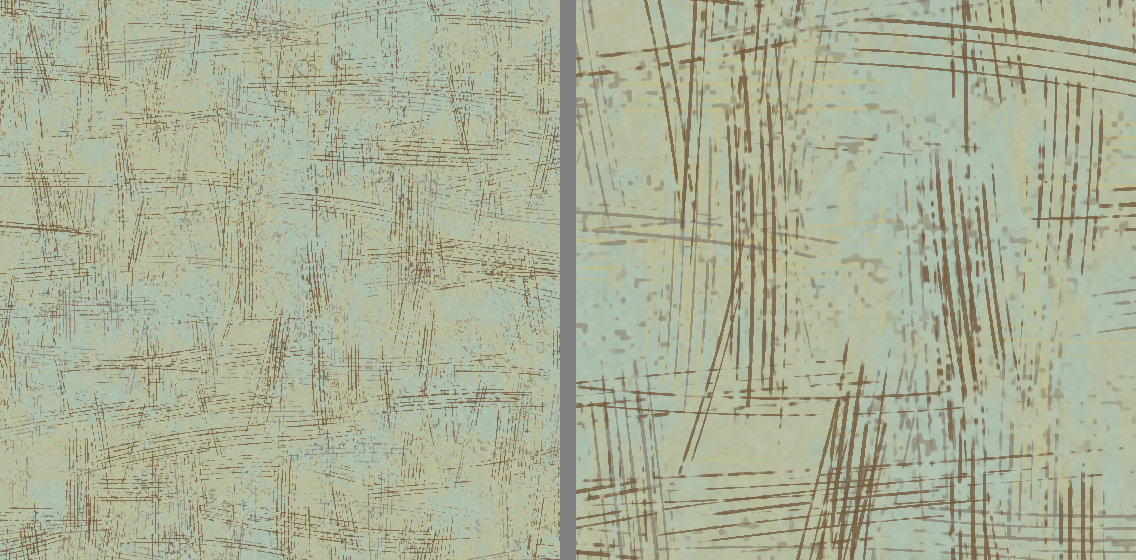
Left: the whole. Right: its middle third, enlarged.
This texture is drawn by a Shadertoy shader. Its source:

```glsl
// Sage plaster covered in crosshatched, dry-brushed brown scratches.

float hash(vec2 p) {
    vec3 q = fract(p.xyx * 0.1031);
    q += dot(q, q.yzx + 33.33);
    return fract((q.x + q.y) * q.z);
}

float noise(vec2 p) {
    vec2 cell = floor(p), f = fract(p);
    f = f * f * (3.0 - 2.0 * f);
    return mix(mix(hash(cell), hash(cell + vec2(1, 0)), f.x),
               mix(hash(cell + vec2(0, 1)), hash(cell + vec2(1, 1)), f.x), f.y);
}

// Pressure of one curved bundle of parallel bristle lines, along x.
float bundle(vec2 d, vec2 id, float maxLength, float maxTilt, float spacing, float pixel) {
    float tilt = (hash(id + 3.7) + hash(id + 8.1) - 1.0) * maxTilt;
    float c = cos(tilt), s = sin(tilt);
    d = vec2(c * d.x + s * d.y, c * d.y - s * d.x);
    d.y += (hash(id + 15.3) - 0.5) * 0.9 * d.x * d.x;

    float halfLength = maxLength * mix(0.45, 1.0, hash(id + 21.9));
    float halfWidth = mix(0.008, 0.034, hash(id + 27.4));
    if (abs(d.x) > halfLength || abs(d.y) > halfWidth) return 0.0;

    // Each bristle has its own offset, width, length and broken contact.
    float row = floor(d.y / spacing);
    vec2 bristle = id + vec2(row * 7.3, row * 3.1 + 40.0);
    float offset = mix(0.28, 0.72, hash(bristle));
    float distanceToLine = abs(d.y - (row + offset) * spacing);
    float width = mix(0.0005, 0.0014, hash(bristle + 5.2));
    float line = 1.0 - smoothstep(width - 0.7 * pixel, width + 0.7 * pixel, distanceToLine);

    float reach = halfLength * mix(0.55, 1.0, hash(bristle + 11.6));
    float along = 1.0 - smoothstep(0.55 * reach, reach, abs(d.x));
    float across = 1.0 - smoothstep(0.6 * halfWidth, halfWidth, abs(d.y));
    float contact = mix(0.55, 1.15, noise(vec2(d.x * 45.0, row * 5.7 + hash(id) * 90.0)));
    return line * along * across * contact * mix(0.55, 1.1, hash(id + 33.8));
}

// Bundles scattered one per cell; the strongest contact wins.
float scratches(vec2 p, vec2 cellSize, float maxLength, float maxTilt,
                float spacing, float seed, float pixel) {
    vec2 home = floor(p / cellSize);
    float pressure = 0.0;
    for (int j = -1; j <= 1; j++)
    for (int i = -1; i <= 1; i++) {
        vec2 cell = home + vec2(i, j);
        vec2 id = cell + seed * vec2(17.3, 29.7);
        vec2 centre = (cell + vec2(hash(id), hash(id + 51.2))) * cellSize;
        pressure = max(pressure, bundle(p - centre, id, maxLength, maxTilt, spacing, pixel));
    }
    return pressure;
}

void mainImage(out vec4 fragColor, in vec2 fragCoord) {
    vec2 p = fragCoord / iResolution.y;
    float pixel = 1.0 / iResolution.y;

    // Mottled ground: bluish mint, with olive patches and fine speckle.
    float patches = 0.55 * noise(p * 11.0) + 0.45 * noise(p * vec2(95.0, 50.0) + 7.0);
    vec3 color = mix(vec3(0.675, 0.745, 0.675), vec3(0.715, 0.735, 0.615),
                     smoothstep(0.3, 0.7, patches));
    float grain = 0.6 * noise(p * 310.0) + 0.4 * noise(p * 140.0 + 19.0);
    color += 0.05 * (grain - 0.5);

    // Alternate horizontal and upright layers: straw, then mauve, then brown.
    for (int layer = 0; layer < 8; layer++) {
        float seed = float(layer) + 1.0;
        float pressure = layer % 2 == 0
            ? scratches(p, vec2(0.30, 0.105), 0.27, 0.28, 0.0078, seed, pixel)
            : scratches(p.yx, vec2(0.20, 0.085), 0.18, 0.30, 0.0066, seed, pixel);
        vec3 ink = layer < 2 ? vec3(0.76, 0.74, 0.55)
                 : layer < 4 ? vec3(0.54, 0.50, 0.45)
                 : vec3(0.46, 0.36, 0.25);
        float coverage = smoothstep(0.0, 0.35, pressure * 1.15 - grain);
        color = mix(color, ink, coverage * (layer < 4 ? 0.75 : 0.82));
    }

    // Loose flecks of dry pigment between the strokes.
    float fleck = smoothstep(0.70, 0.86, noise(p * 260.0 + 63.0))
                * smoothstep(0.45, 0.75, noise(p * vec2(24.0, 34.0) + 5.0));
    color = mix(color, vec3(0.52, 0.46, 0.37), 0.5 * fleck);

    fragColor = vec4(color, 1.0);
}
```
